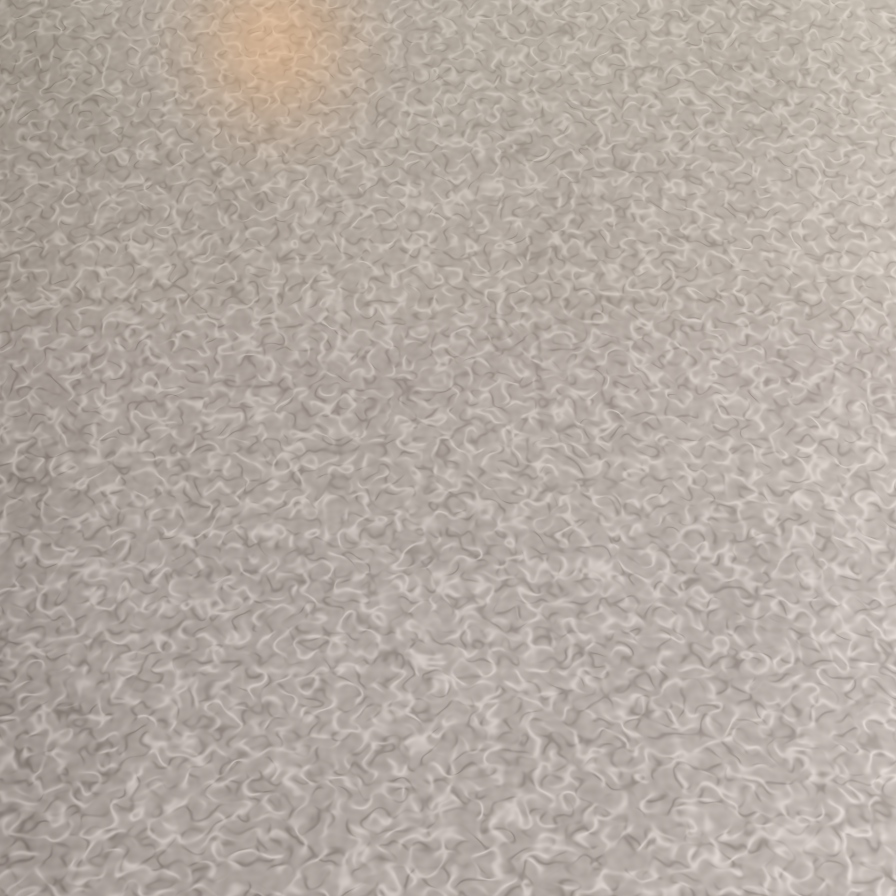
Write a three.js fragment shader that draws this texture.

```glsl
varying vec2 vUv;

const vec3 STONE = vec3(0.700, 0.662, 0.641);
const vec3 GRAIN_TINT = vec3(0.98, 1.0, 1.01);
const vec3 FAR_TINT = vec3(0.002, 0.004, -0.014);
const vec3 GLOW_COLOR = vec3(0.125, 0.035, -0.045);
const vec2 GLOW_CENTER = vec2(0.305, 0.955);
const vec2 GLOW_RADIUS = vec2(0.085, 0.095);
const float GRAIN_FREQUENCY = 40.0;  // cells across the near edge
const float GRAIN_SQUASH = 1.22;     // foreshortening of the surface
const float PERSPECTIVE = 0.60;      // growth of frequency with distance
const float LIGHT_WIDTH = 0.15;
const float DARK_WIDTH = 0.12;
const float NEAR_CONTRAST = 0.125;
const float FAR_CONTRAST = 0.090;
const float SIDE_LIGHT = 0.085;

float hash(vec2 p) {
  return fract(sin(dot(p, vec2(127.1, 311.7))) * 43758.5453);
}

// Dot product of a random unit gradient with the offset from its corner
float cornerSlope(vec2 cell, vec2 offset) {
  float angle = 6.28318 * hash(cell);
  return dot(vec2(cos(angle), sin(angle)), offset);
}

float gradientNoise(vec2 p) {
  vec2 i = floor(p);
  vec2 f = p - i;
  vec2 u = f * f * f * (f * (f * 6.0 - 15.0) + 10.0);
  vec2 e = vec2(1.0, 0.0);
  float low = mix(cornerSlope(i, f), cornerSlope(i + e.xy, f - e.xy), u.x);
  float high = mix(cornerSlope(i + e.yx, f - e.yx), cornerSlope(i + e.xx, f - e.xx), u.x);
  return mix(low, high, u.y);
}

// Soft curved strand along the zero line of the noise, broken into short worms
float worms(vec2 p, float width) {
  float n = gradientNoise(p) / width;
  float gaps = smoothstep(-0.35, 0.25, gradientNoise(p * 0.85 + 37.3));
  return exp(-n * n) * gaps;
}

// Lay the canvas on a receding plane
vec2 surfacePoint(vec2 uv) {
  float x = (uv.x - 0.5) * (1.0 + PERSPECTIVE * uv.y);
  float y = (uv.y + 0.5 * PERSPECTIVE * uv.y * uv.y) * GRAIN_SQUASH;
  return GRAIN_FREQUENCY * vec2(x, y) + 61.7;
}

void main() {
  vec2 p = surfacePoint(vUv);
  vec2 warp = vec2(gradientNoise(p * 0.9 + 11.2), gradientNoise(p * 0.9 + 83.6));
  vec2 q = p + 0.45 * warp;

  // Pale worms, dark creases and fine mottling
  float pale = worms(q, LIGHT_WIDTH);
  float dark = worms(q * 1.08 + 151.4, DARK_WIDTH);
  float mottle = gradientNoise(p * 1.9 + 23.1);
  float grain = pale - 0.85 * dark * (1.0 - 0.6 * pale) + 0.45 * mottle - 0.06;

  // Broad light from the right and uneven patches
  float patches = gradientNoise(vUv * 5.0 + 4.3) + 0.6 * gradientNoise(vUv * 13.0 + 9.1);
  float light = SIDE_LIGHT * (vUv.x - 0.5) + 0.022 * patches;
  light -= 0.035 * (1.0 - smoothstep(0.0, 0.16, vUv.x));
  light += 0.025 * smoothstep(0.8, 1.0, vUv.x);

  // Warm reflection near the far edge
  vec2 g = (vUv - GLOW_CENTER) / GLOW_RADIUS;
  float glow = exp(-dot(g, g));

  float contrast = mix(NEAR_CONTRAST, FAR_CONTRAST, vUv.y) * (1.0 - 0.4 * glow);
  vec3 color = STONE + light + FAR_TINT * smoothstep(0.3, 1.0, vUv.y);
  color += GRAIN_TINT * grain * contrast + GLOW_COLOR * glow;
  gl_FragColor = vec4(clamp(color, 0.0, 1.0), 1.0);
}
```
